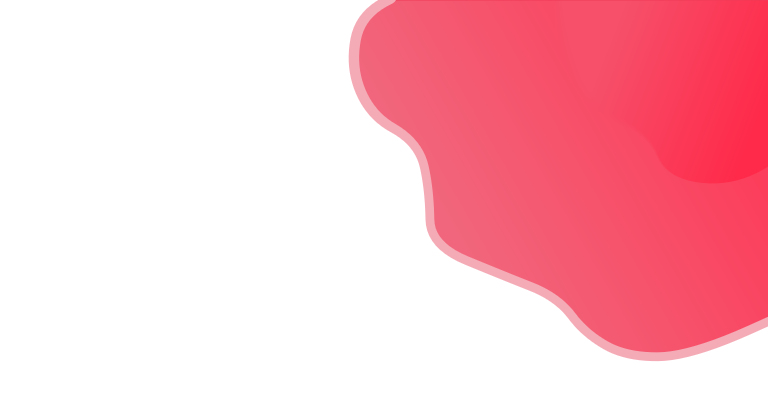
A Shadertoy shader for this background:

```glsl
// A wavy coral blob with a pale rim hangs from the upper right corner of a white page.
// Smooth quadratic spline outlines give a signed distance; the rim is an inner offset
// of that distance, and linear gradients tint the body and the red fold on top of it.

const vec2 PAGE = vec2(768.0, 399.0);   // design grid, stretched over the canvas
const int ARC_STEPS = 10;

const vec3 WHITE = vec3(1.0);
const vec3 RIM = vec3(0.96, 0.67, 0.715);
const vec3 ROSE = vec3(0.945, 0.40, 0.485);
const vec3 CORAL = vec3(0.963, 0.315, 0.418);
const vec3 SCARLET = vec3(0.988, 0.24, 0.355);
const vec3 RED = vec3(1.0, 0.165, 0.29);

// Control points run from the top edge to the right edge, y pointing down
const vec2 BLOB[14] = vec2[14](
    vec2(420, -19), vec2(356, 9), vec2(345, 68), vec2(367, 119), vec2(415, 145),
    vec2(425, 190), vec2(426, 248), vec2(504, 280), vec2(555, 300), vec2(582, 336),
    vec2(625, 360.5), vec2(691, 360), vec2(810, 307), vec2(860, 280));
const vec2 FOLD[8] = vec2[8](
    vec2(556, -40), vec2(558, 28), vec2(588, 108), vec2(648, 132),
    vec2(667, 179), vec2(738, 186), vec2(802, 144), vec2(850, 120));

vec2 bezier(vec2 a, vec2 b, vec2 c, float t) {
    return mix(mix(a, b, t), mix(b, c, t), t);
}

float segmentDistance(vec2 p, vec2 a, vec2 b) {
    vec2 ab = b - a;
    return length(p - a - ab * clamp(dot(p - a, ab) / dot(ab, ab), 0.0, 1.0));
}

// Spline arc between the midpoints of three controls: keeps the nearest distance
// and flips side at each crossing of a ray going left from p
void traceArc(vec2 p, vec2 a, vec2 b, vec2 c, inout float dist, inout float side) {
    vec2 start = 0.5 * (a + b), end = 0.5 * (b + c), from = start;
    for (int i = 1; i <= ARC_STEPS; i++) {
        vec2 to = bezier(start, b, end, float(i) / float(ARC_STEPS));
        dist = min(dist, segmentDistance(p, from, to));
        if ((from.y > p.y) != (to.y > p.y)) {
            float crossing = mix(from.x, to.x, (p.y - from.y) / (to.y - from.y));
            if (crossing < p.x) side = -side;
        }
        from = to;
    }
}

// Signed distances, negative inside
float blobDistance(vec2 p) {
    float dist = 1e4, side = 1.0;
    for (int i = 1; i < 13; i++) traceArc(p, BLOB[i - 1], BLOB[i], BLOB[i + 1], dist, side);
    return dist * side;
}

float foldDistance(vec2 p) {
    float dist = 1e4, side = 1.0;
    for (int i = 1; i < 7; i++) traceArc(p, FOLD[i - 1], FOLD[i], FOLD[i + 1], dist, side);
    return dist * side;
}

float coverage(float dist, float softness) {
    return clamp(0.5 - dist / softness, 0.0, 1.0);
}

// Linear gradient along a direction, between two positions on that axis
vec3 ramp(vec2 p, vec2 direction, float lo, float hi, vec3 first, vec3 last) {
    return mix(first, last, clamp((dot(p, direction) - lo) / (hi - lo), 0.0, 1.0));
}

void mainImage(out vec4 fragColor, in vec2 fragCoord) {
    vec2 uv = fragCoord / iResolution.xy;
    vec2 p = vec2(uv.x, 1.0 - uv.y) * PAGE;
    float pixel = PAGE.y / iResolution.y;

    // Body with the red fold, whose edge is softer toward the left
    vec3 body = ramp(p, vec2(0.87, -0.5), 281.0, 575.0, ROSE, SCARLET);
    vec3 foldTint = ramp(p, vec2(0.93, 0.36), 580.0, 748.0, CORAL, RED);
    float foldSoftness = mix(12.0, pixel, smoothstep(570.0, 680.0, p.x));
    body = mix(body, foldTint, coverage(foldDistance(p), foldSoftness));

    // Thin deeper line along the top edge
    body = mix(body, SCARLET * 0.95, 0.5 * coverage(p.y - 1.0, pixel));

    // Pale rim, a little wider on the upper left
    float outline = blobDistance(p);
    float rimWidth = mix(10.5, 8.8, smoothstep(350.0, 430.0, p.x));
    vec3 color = mix(WHITE, RIM, coverage(outline, pixel));
    color = mix(color, body, coverage(outline + rimWidth, pixel));
    fragColor = vec4(color, 1.0);
}
```
